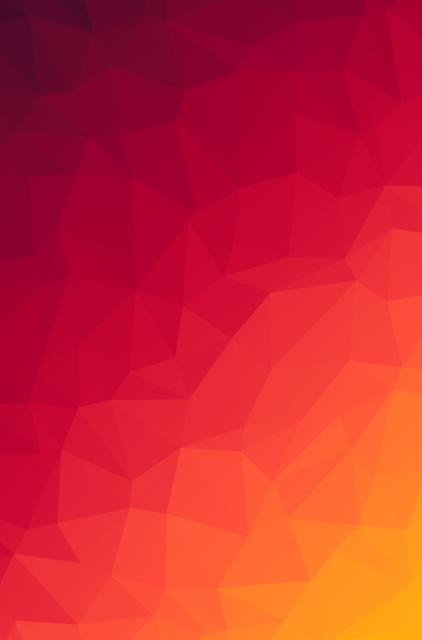
Write a WebGL 2 fragment shader that draws this background.

```glsl
#version 300 es
precision highp float;

#define GRID vec2(8.0, 11.8)   // mesh cells across and down
#define JITTER 0.84            // vertex scatter, below 1 keeps cells simple
#define SLANT 0.5              // pull of the ramp to the right
#define TWIST 0.4              // extra pull toward the warm corner
#define FACE_GRADIENT 0.25     // share of smooth colour inside a facet
#define TONE_SPREAD 0.07       // random shift of each facet along the ramp
#define RAMP_STEP 0.2          // ramp distance between colour stops
#define SEED 17u

uniform vec2 u_resolution;
out vec4 fragColor;

// Plum, crimson, scarlet, orange, amber
const vec3 RAMP[10] = vec3[10](
    vec3(0.28, 0.04, 0.17), vec3(0.43, 0.03, 0.165),
    vec3(0.58, 0.00, 0.19), vec3(0.70, 0.00, 0.19),
    vec3(0.81, 0.03, 0.20), vec3(0.92, 0.17, 0.22),
    vec3(0.99, 0.30, 0.23), vec3(1.00, 0.43, 0.20),
    vec3(1.00, 0.57, 0.14), vec3(1.00, 0.67, 0.06));

// Integer hash, two values in 0..1
vec2 hash2(ivec2 cell) {
    uvec2 v = uvec2(cell + 64) * 1664525u + 1013904223u + SEED;
    v.x += v.y * 1664525u;
    v.y += v.x * 1664525u;
    v ^= v >> 16u;
    v.x += v.y * 1664525u;
    v.y += v.x * 1664525u;
    v ^= v >> 16u;
    return vec2(v & 65535u) / 65535.0;
}

vec2 meshVertex(ivec2 cell) {
    return vec2(cell) + 0.5 + JITTER * (hash2(cell) - 0.5);
}

float cross2(vec2 a, vec2 b) {
    return a.x * b.y - a.y * b.x;
}

float signedArea(vec2 a, vec2 b, vec2 c) {
    return cross2(b - a, c - a);
}

// Distance to the line a-b, positive on the inner side
float edgeDistance(vec2 p, vec2 a, vec2 b) {
    return cross2(b - a, p - a) / length(b - a);
}

// Position along the colour ramp; the bands turn steeper lower down
float rampPosition(vec2 p) {
    vec2 q = p / GRID;
    return q.y + SLANT * q.x + TWIST * q.x * q.y;
}

vec3 rampColor(float t) {
    float s = clamp(t / RAMP_STEP, 0.0, 8.999);
    int i = int(s);
    return mix(RAMP[i], RAMP[i + 1], fract(s));
}

// Facet colour in rgb, premultiplied by its smooth coverage in a
vec4 facet(vec2 p, vec2 a, vec2 b, vec2 c, float tone, float pixel) {
    float d = min(edgeDistance(p, a, b),
              min(edgeDistance(p, b, c), edgeDistance(p, c, a)));
    float coverage = clamp(d / pixel + 0.5, 0.0, 1.0);
    vec2 center = (a + b + c) / 3.0;
    float t = rampPosition(mix(center, p, FACE_GRADIENT));
    return coverage * vec4(rampColor(t + TONE_SPREAD * (tone - 0.5)), 1.0);
}

void main() {
    vec2 uv = gl_FragCoord.xy / u_resolution;
    vec2 p = vec2(uv.x, 1.0 - uv.y) * GRID;
    float pixel = GRID.y / u_resolution.y;
    ivec2 home = ivec2(floor(p - 0.5));
    vec4 sum = vec4(0.0);

    // Nearby quads, each cut along its better diagonal
    for (int y = -1; y <= 1; y++) {
        for (int x = -1; x <= 1; x++) {
            ivec2 cell = home + ivec2(x, y);
            vec2 a = meshVertex(cell);
            vec2 b = meshVertex(cell + ivec2(1, 0));
            vec2 c = meshVertex(cell + ivec2(1, 1));
            vec2 d = meshVertex(cell + ivec2(0, 1));
            vec2 tone = hash2(cell + ivec2(101, 57));
            float cutAC = min(signedArea(a, b, c), signedArea(a, c, d));
            float cutBD = min(signedArea(a, b, d), signedArea(b, c, d));
            if (cutAC > cutBD) {
                sum += facet(p, a, b, c, tone.x, pixel);
                sum += facet(p, a, c, d, tone.y, pixel);
            } else {
                sum += facet(p, a, b, d, tone.x, pixel);
                sum += facet(p, b, c, d, tone.y, pixel);
            }
        }
    }
    fragColor = vec4(sum.rgb / max(sum.a, 0.001), 1.0);
}
```
